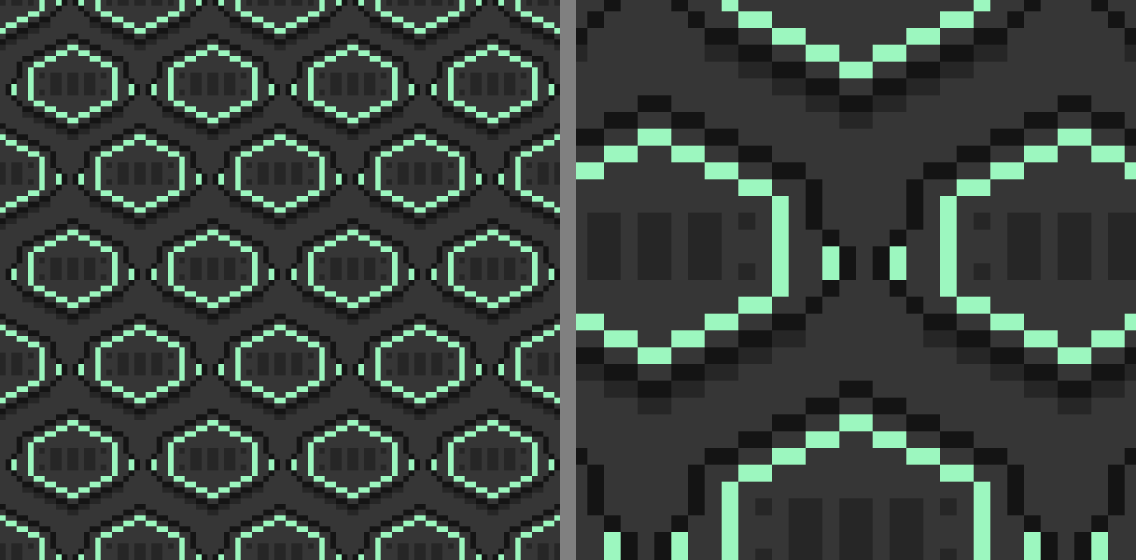
Left, the full canvas; right, a detail of the centre.
Reproduce this pattern procedurally as a WebGL 2 fragment shader.

```glsl
#version 300 es
precision highp float;
// Staggered rows of pixel-art hexagons with mint outlines on charcoal.

uniform vec2 u_resolution;
out vec4 fragColor;

// Tones: 0 ground, 1 shade, 2 black, 3 mint.
// d: columns from the centre line, row: rows below the top of the hexagon.
int hexTone(int d, int row) {
    int stair = (d + 1) / 2;

    // Mint outline: sloping steps, side walls and outer studs
    bool slope = d < 7 && (row == stair || row == 13 - stair);
    bool wall = d == 7 && row >= 4 && row <= 9;
    bool stud = d == 10 && (row == 7 || row == 8);
    if (slope || wall || stud) return 3;

    // Black casing, bulging around the studs
    bool casing = d < 9 && (row == stair - 2 || row == 15 - stair);
    bool side = d == 9 && ((row >= 3 && row <= 5) || row == 10);
    bool studRim = (d == 10 && (row == 6 || row == 9))
                || (d == 11 && (row == 7 || row == 8));
    if (casing || side || studRim) return 2;

    // Shadow under the casing, inner bars and corner dots
    bool shadow = d < 9 && row == 16 - stair;
    bool bar = d < 4 && d != 1 && row >= 5 && row <= 8;
    bool dot = d == 5 && (row == 5 || row == 8);
    return (shadow || bar || dot) ? 1 : 0;
}

vec3 patternColor(vec2 uv) {
    // Grid of 100 x 100 blocks, counted from the top
    vec2 cell = floor(vec2(uv.x, 1.0 - uv.y) * 100.0);
    int tone = 0;
    for (int k = -1; k <= 5; k++) {
        int top = 7 + 17 * k + max(0, 1 - k);
        float center = (k & 1) == 0 ? 13.0 : 25.0;
        float x = mod(cell.x - center + 12.0, 25.0) - 12.0;
        tone = max(tone, hexTone(int(abs(x + 0.5)), int(cell.y) - top));
    }
    if (tone == 3) return vec3(0.61, 0.97, 0.75);
    if (tone == 2) return vec3(0.08);
    if (tone == 1) return vec3(0.15);
    return vec3(0.21);
}

void main() {
    // Average 3 x 3 samples to smooth the block edges
    vec3 color = vec3(0.0);
    for (int j = -1; j <= 1; j++) {
        for (int i = -1; i <= 1; i++) {
            vec2 offset = vec2(i, j) / 3.0;
            color += patternColor((gl_FragCoord.xy + offset) / u_resolution);
        }
    }
    fragColor = vec4(color / 9.0, 1.0);
}
```
